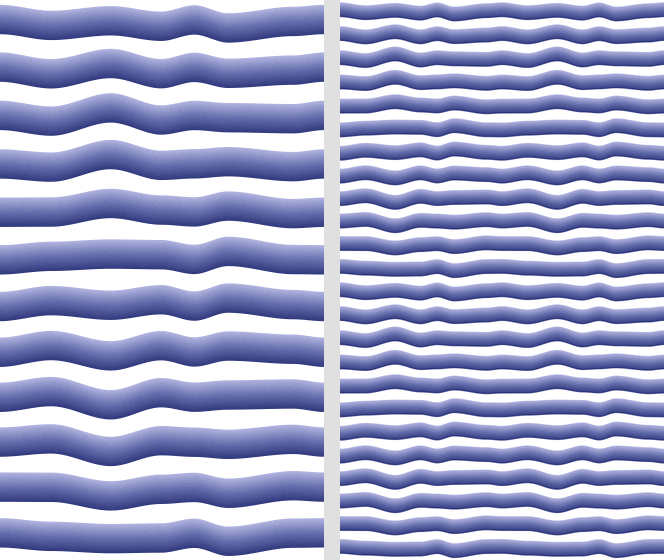
Left, the tile; right, the same tile 2 across and 2 down.
Reproduce this pattern procedurally as a Shadertoy shader.

```glsl
#define ROWS 12.0
#define HALF_THICKNESS 0.315
#define BAND_CENTRE 0.493
#define GRAIN 0.05
#define GRAIN_CELLS vec2(296.0, 512.0)
#define LIGHT vec3(0.70, 0.71, 0.88)
#define MIDDLE vec3(0.40, 0.44, 0.68)
#define DARK vec3(0.19, 0.22, 0.49)
#define PAPER vec3(1.0)

const float TAU = 6.2831853;

float hash(vec2 p) {
    return fract(sin(dot(p, vec2(12.9898, 78.233))) * 43758.5453);
}

// Cosine and sine weights of the sway across the width; both ends agree.
vec2 swayWeights(float x) {
    // Each knot holds its position, cosine weight and sine weight.
    vec3 knots[8] = vec3[8](
        vec3(0.000, -0.075,  0.020), vec3(0.158,  0.051,  0.088),
        vec3(0.342, -0.048, -0.181), vec3(0.498,  0.070,  0.050),
        vec3(0.600, -0.066,  0.017), vec3(0.704,  0.106, -0.028),
        vec3(0.905, -0.034,  0.078), vec3(1.000, -0.075,  0.020));
    vec2 weights = knots[0].yz;
    for (int i = 0; i < 7; i++) {
        float ramp = smoothstep(knots[i].x, knots[i + 1].x, x);
        weights += (knots[i + 1].yz - knots[i].yz) * ramp;
    }
    return weights;
}

// Three-stop shade from the top of a band (0) to its bottom (1).
vec3 bandShade(float t) {
    vec3 upper = mix(LIGHT, MIDDLE, clamp(t * 2.0, 0.0, 1.0));
    return mix(upper, DARK, clamp(t * 2.0 - 1.0, 0.0, 1.0));
}

void mainImage(out vec4 fragColor, in vec2 fragCoord) {
    vec2 uv = fragCoord / iResolution.xy;

    // Rows run downwards; the sway completes one cycle over all of them.
    float y = (1.0 - uv.y) * ROWS;
    float phase = TAU * floor(y) / ROWS;
    float sway = dot(swayWeights(uv.x), vec2(cos(phase), sin(phase)));
    float offset = fract(y) - BAND_CENTRE - sway;

    // Vertical gradient with a fine dither.
    float grain = (hash(floor(uv * GRAIN_CELLS)) - 0.5) * GRAIN;
    float t = 0.5 + 0.5 * offset / HALF_THICKNESS + grain;

    // Antialiased band edge.
    float pixel = ROWS / iResolution.y;
    float cover = clamp((HALF_THICKNESS - abs(offset)) / pixel + 0.5, 0.0, 1.0);

    fragColor = vec4(mix(PAPER, bandShade(t), cover), 1.0);
}
```
